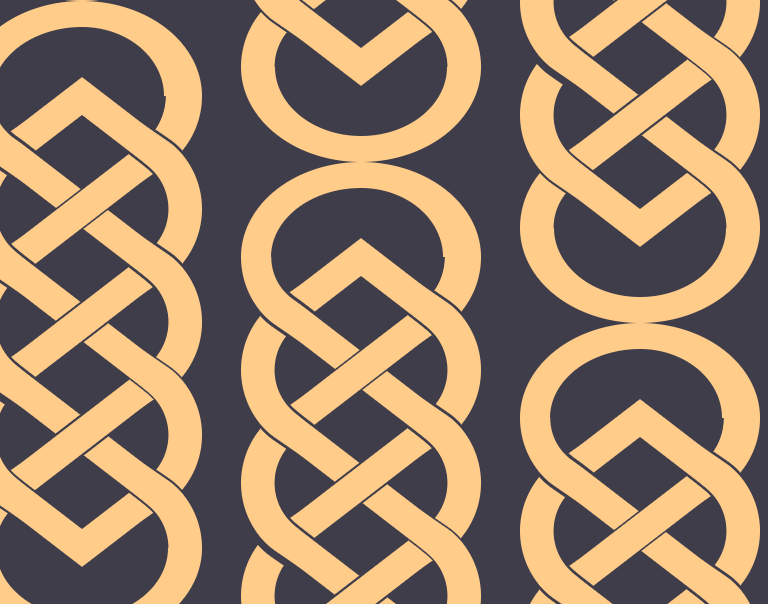
Reproduce this pattern procedurally as a Shadertoy shader.

```glsl
const vec3 GROUND = vec3(0.25, 0.24, 0.29);
const vec3 STRAP = vec3(1.0, 0.8, 0.54);

// Design units: the canvas is 768 wide, y runs downward
const float CANVAS_WIDTH = 768.0;
const vec2 FIRST_KNOT = vec2(82.0, 1.0);
const float COLUMN_STEP = 279.0;
const float COLUMN_DROP = 161.0;
const float KNOT_HEIGHT = 642.0;

const int LOBES = 5;
const float FIRST_LOBE = 95.0;
const float LOBE_STEP = 113.0;
const float LOBE_REACH = 103.0;
const float SIDE_CROSSING = 73.0;
const vec2 STRAP_NORMAL = vec2(0.61, 0.7924);

float hash(vec2 p) {
    return fract(sin(dot(p, vec2(127.1, 311.7))) * 43758.5);
}

float ellipseDistance(vec2 p, vec2 radii) {
    float k = length(p / radii);
    return k * (k - 1.0) / max(length(p / (radii * radii)), 1e-5);
}

// Signed distance to a rhombus whose side corners are rounded by arcs
float roundedRhombus(vec2 p, float reach, float halfHeight) {
    float offset = STRAP_NORMAL.y * halfHeight;
    float centre = (reach - offset) / (1.0 - STRAP_NORMAL.x);
    vec2 q = vec2(p.x - centre, abs(p.y));
    bool straight = q.y * STRAP_NORMAL.x > q.x * STRAP_NORMAL.y;
    return straight ? dot(vec2(p.x, q.y), STRAP_NORMAL) - offset
                    : length(q) - (reach - centre);
}

// Strap around one lobe, widening towards its outer bend
float lobeStrap(vec2 p, float skew) {
    float bend = smoothstep(55.0, 100.0, p.x);
    float halfWidth = mix(15.0, 17.0, bend);
    float d = roundedRhombus(p, LOBE_REACH, LOBE_STEP);
    return max(d - halfWidth, -d - halfWidth - skew * bend);
}

// Closed end of the knot, thinnest at its crown
float endStrap(vec2 p, float skew) {
    float outer = ellipseDistance(p, vec2(120.0, 95.0));
    float inner = ellipseDistance(p, vec2(86.0 - skew, 69.0));
    return max(outer, -inner);
}

// Distances to the rising (x) and falling (y) straps
vec2 knotStraps(vec2 p) {
    vec2 straps = vec2(1e3);
    float side = p.x < 0.0 ? -1.0 : 1.0;
    for (int i = 0; i < LOBES; i++) {
        vec2 q = vec2(abs(p.x), p.y - FIRST_LOBE - LOBE_STEP * float(i));
        bool top = i == 0;
        bool closed = (top && q.y < 0.0) || (i == LOBES - 1 && q.y > 0.0);
        float skew = top ? 4.0 * side : 0.0;
        float d = closed ? endStrap(q, skew) : lobeStrap(q, skew);
        if (side * q.y > 0.0) straps.x = min(straps.x, d);
        else straps.y = min(straps.y, d);
    }
    return straps;
}

// Slit beside the upper strap, uneven from crossing to crossing
float slitWidth(vec2 p) {
    vec2 crossing = round(vec2(p.x / SIDE_CROSSING,
                               (p.y - FIRST_LOBE) / (0.5 * LOBE_STEP)));
    bool wide = p.x < -SIDE_CROSSING && crossing == vec2(-1.0, 5.0);
    return wide ? 7.0 : mix(1.4, 3.2, hash(crossing));
}

float coverage(float d, float pixel) {
    return clamp(0.5 - d / pixel, 0.0, 1.0);
}

// Rising straps pass over on the axis, falling straps at the sides
float wovenKnot(vec2 p, float pixel) {
    vec2 straps = knotStraps(p);
    bool onAxis = abs(p.x) < 0.5 * SIDE_CROSSING;
    vec2 overUnder = onAxis ? straps.xy : straps.yx;
    float under = max(overUnder.y, slitWidth(p) - overUnder.x);
    return max(coverage(overUnder.x, pixel), coverage(under, pixel));
}

void mainImage(out vec4 fragColor, in vec2 fragCoord) {
    float pixel = CANVAS_WIDTH / iResolution.x;
    vec2 p = vec2(fragCoord.x, iResolution.y - fragCoord.y) * pixel - FIRST_KNOT;

    // Each column sits a fixed drop below the one before
    float column = round(p.x / COLUMN_STEP);
    p -= column * vec2(COLUMN_STEP, COLUMN_DROP);
    p.y = mod(p.y, KNOT_HEIGHT);

    fragColor = vec4(mix(GROUND, STRAP, wovenKnot(p, pixel)), 1.0);
}
```
